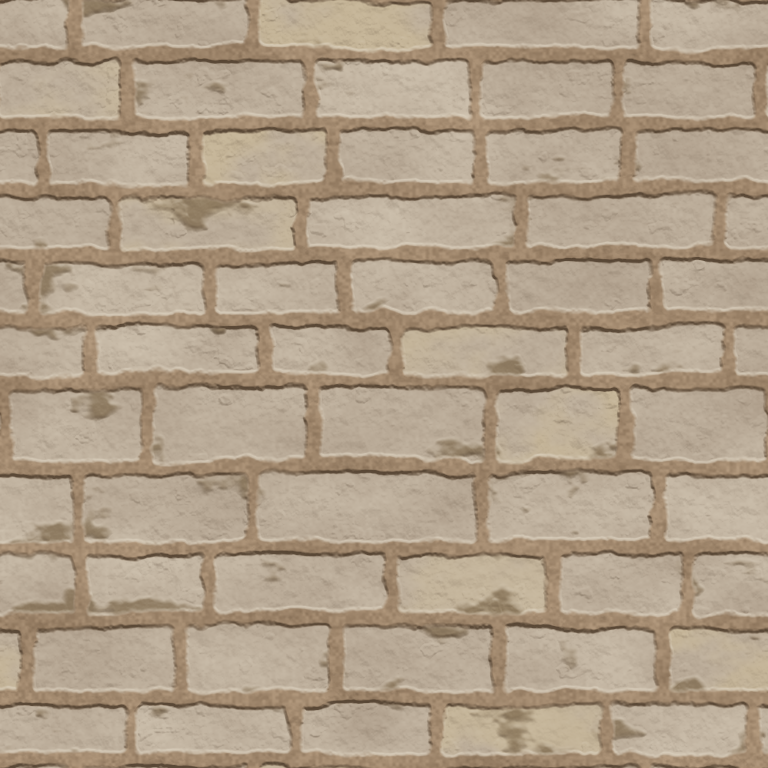
Reproduce this texture procedurally as a Shadertoy shader.

```glsl
const int ROWS = 11;
// Lower edge of each course measured from the top, bricks per course, first joint
const float COURSE_EDGE[ROWS] = float[](.072, .163, .247, .333, .418, .497, .608, .715, .807, .910, .990);
const float BRICK_COUNT[ROWS] = float[](4., 5., 5., 4., 5., 5., 5., 4., 5., 5., 5.);
const float FIRST_JOINT[ROWS] = float[](.098, -.007, .056, .150, .046, .117, .004, .104, .103, .036, -.020);
const float JOINT_JITTER = .36;
const vec2 HALF_MORTAR = vec2(.0055, .0065);
const float CORNER = .009;
const float BEVEL = .0065;
const float EDGE_ROUGHNESS = .014;
const float WOBBLE = .009;
const float LIGHT_STEP = .0024;
const vec2 LIGHT_DIR = vec2(.28, .96);

const vec3 BRICK_DARK = vec3(.67, .605, .53);
const vec3 BRICK_LIGHT = vec3(.80, .75, .675);
const vec3 BRICK_YELLOW = vec3(.77, .70, .56);
const vec3 MORTAR_DARK = vec3(.56, .465, .365);
const vec3 MORTAR_LIGHT = vec3(.70, .60, .49);
const vec3 CHIP_COLOR = vec3(.50, .42, .31);
const vec3 SHADOW = vec3(.30, .235, .17);
const vec3 HIGHLIGHT = vec3(.87, .83, .76);

float hash(vec2 p) {
    vec3 q = fract(p.xyx * .1031);
    q += dot(q, q.yzx + 33.33);
    return fract((q.x + q.y) * q.z);
}

// Value noise that wraps around the canvas; freq must be whole
float noise(vec2 p, vec2 freq) {
    p *= freq;
    vec2 cell = floor(p), f = fract(p);
    f = f * f * (3. - 2. * f);
    vec2 a = mod(cell, freq) + freq, b = mod(cell + 1., freq) + freq;
    return mix(mix(hash(a), hash(vec2(b.x, a.y)), f.x),
               mix(hash(vec2(a.x, b.y)), hash(b), f.x), f.y);
}

float fbm(vec2 p, vec2 freq) {
    float sum = 0., weight = .533;
    for (int i = 0; i < 4; i++) {
        sum += weight * noise(p, freq);
        weight *= .5;
        freq *= 2.;
        p += .37;
    }
    return sum;
}

// Inward distance to the brick edge, and a random value for the brick
vec2 brickAt(vec2 p) {
    float v = fract(1. - p.y);
    if (v > COURSE_EDGE[ROWS - 1]) v -= 1.;
    int row = 0;
    for (int i = 0; i < ROWS - 1; i++) row += int(v > COURSE_EDGE[i]);
    float top = row == 0 ? COURSE_EDGE[ROWS - 1] - 1. : COURSE_EDGE[max(row - 1, 0)];
    float bottom = COURSE_EDGE[row], count = BRICK_COUNT[row];

    // Nearest joints on both sides
    float u = (p.x - FIRST_JOINT[row]) * count;
    float left = -1e3, right = 1e3, id = 0.;
    for (int k = -1; k <= 2; k++) {
        float index = floor(u) + float(k);
        float wrapped = mod(index, count);
        float shift = wrapped < .5 ? 0. : hash(vec2(wrapped, float(row) + 3.)) - .5;
        float joint = index + JOINT_JITTER * shift;
        if (joint <= u) { left = joint; id = wrapped; }
        else right = min(right, joint);
    }
    vec2 halfSize = .5 * vec2((right - left) / count, bottom - top) - HALF_MORTAR;
    vec2 local = vec2((u - .5 * (left + right)) / count, v - .5 * (top + bottom));
    vec2 q = abs(local) - halfSize + CORNER;
    float outside = length(max(q, 0.)) + min(max(q.x, q.y), 0.) - CORNER;
    return vec2(-outside, hash(vec2(id + 17., float(row) * 5. + 1.)));
}

// Height, brick coverage, chip depth, brick random value
vec4 surface(vec2 p) {
    vec2 wobble = vec2(noise(p, vec2(9.)), noise(p + .37, vec2(7., 11.))) - .5;
    vec2 brick = brickAt(p + WOBBLE * wobble);
    float rough = fbm(p, vec2(34., 40.));
    float d = brick.x + EDGE_ROUGHNESS * (rough - .5);
    float face = smoothstep(0., BEVEL, d);
    float nearEdge = 1. - smoothstep(.004, .026, d);
    float chip = smoothstep(.70, .82, fbm(p + .11, vec2(13., 19.)) + .06 * nearEdge + .05 * (brick.y - .5));
    float dent = smoothstep(.66, .80, rough);
    float grain = fbm(p + .23, vec2(61., 67.));
    float height = face * (1. - .55 * chip - .22 * dent) + .42 * grain + .35 * rough;
    return vec4(height, face, chip * face, brick.y);
}

void mainImage(out vec4 fragColor, in vec2 fragCoord) {
    vec2 p = fragCoord / iResolution.xy;
    vec4 wall = surface(p);
    float slope = wall.x - surface(p - LIGHT_DIR * LIGHT_STEP).x;

    // Base materials
    float mottle = fbm(p + .51, vec2(10., 14.));
    float speckle = noise(p, vec2(230.));
    float tone = .54 + .9 * (mottle - .5) + .28 * (wall.w - .5) + .22 * (speckle - .5);
    vec3 brick = mix(BRICK_DARK, BRICK_LIGHT, clamp(tone, 0., 1.));
    brick = mix(brick, BRICK_YELLOW, .6 * smoothstep(.84, .92, wall.w) * smoothstep(.3, .6, mottle));
    brick = mix(brick, CHIP_COLOR, .75 * wall.z);
    float sand = clamp(.5 + .7 * (speckle - .5) + .8 * (mottle - .5), 0., 1.);
    vec3 color = mix(mix(MORTAR_DARK, MORTAR_LIGHT, sand), brick, wall.y);

    // Light from below: bright lower lips, dark upper edges
    float shadowVariation = .55 + .9 * noise(p + .71, vec2(15., 21.));
    color = mix(color, SHADOW, clamp(-slope * 1.5 * shadowVariation, 0., .85));
    color = mix(color, HIGHLIGHT, clamp(slope * 1.3, 0., .65) * mix(.35, 1., wall.y));
    fragColor = vec4(color, 1.);
}
```
